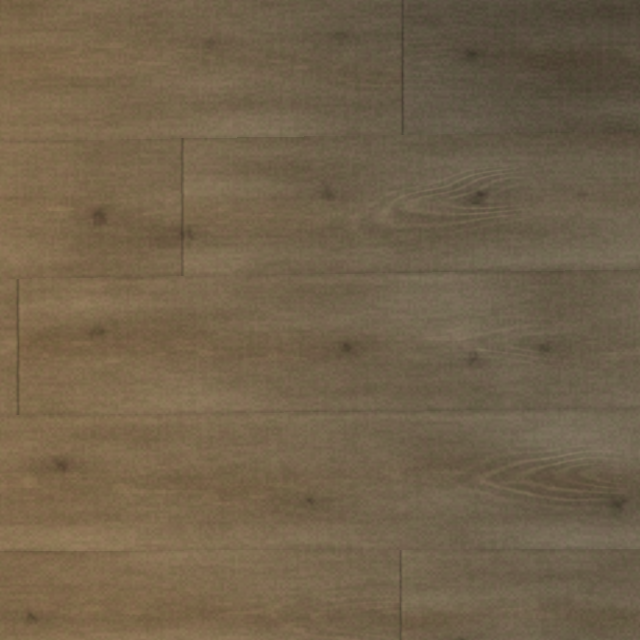
A three.js fragment shader for this texture:

```glsl
// Dull oak floor: five rows of wide planks with staggered butt joints.
// Stretched noise makes the grain, squashed rings the arched figure, and
// hashed cells the knots; a warm-to-grey light falls across the whole floor.
varying vec2 vUv;

float hash(vec2 p) {
  return fract(sin(dot(p, vec2(127.1, 311.7))) * 43758.5453);
}

float noise(vec2 p) {
  vec2 i = floor(p), f = fract(p);
  f = f * f * (3.0 - 2.0 * f);
  return mix(mix(hash(i), hash(i + vec2(1.0, 0.0)), f.x),
             mix(hash(i + vec2(0.0, 1.0)), hash(i + vec2(1.0, 1.0)), f.x), f.y);
}

float fbm(vec2 p) {
  float sum = 0.0, amp = 0.5;
  for (int i = 0; i < 4; i++) {
    sum += amp * noise(p);
    p = p * 2.03 + 17.3;
    amp *= 0.5;
  }
  return sum;
}

// Soft line of the given half width around d = 0
float line(float d, float halfWidth) {
  return exp(-d * d / (halfWidth * halfWidth));
}

// Nested arches that close toward the left, lying along the plank
float archFigure(vec2 p, float row) {
  float tipX = 0.65 + 0.4 * fract(row * 0.8);
  float odd = mod(row, 2.0);
  float bend = 0.020 * (noise(p * vec2(9.0, 28.0) + row * 7.0) - 0.5);
  float lean = 0.16 * odd * step(2.0, row) * (p.x - tipX + 0.1);
  float ring = length(vec2((p.x - tipX) * 0.19, p.y + bend - lean));
  float window = (1.0 - smoothstep(0.03, 0.065, ring))
               * (1.0 - smoothstep(tipX - 0.08, tipX + 0.04, p.x));
  float wave = 0.5 + 0.5 * sin(ring * 620.0 + 4.0 * noise(p * vec2(14.0, 50.0)));
  float patchy = 0.4 + 0.9 * noise(p * vec2(16.0, 45.0) + 8.0);
  return (wave * wave - 0.37) * window * patchy * mix(0.4, 1.0, odd);
}

// Small ragged cores inside wide, faint halos
float knots(vec2 p, float row) {
  float dark = 0.0;
  for (int k = 0; k < 5; k++) {
    vec2 id = vec2(float(k) + 3.0, row + 11.0);
    vec2 center = vec2((float(k) + 0.15 + 0.7 * hash(id)) / 5.0,
                       0.10 * (hash(id + 5.3) - 0.5));
    float strength = smoothstep(0.25, 0.9, hash(id + 2.7));
    vec2 d = (p - center) / mix(0.8, 1.3, hash(id + 9.1));
    d += 0.012 * (vec2(noise(p * 85.0), noise(p * 85.0 + 31.0)) - 0.5);
    float core = exp(-dot(d, d) / 0.00008);
    vec2 h = d * vec2(0.33, 1.0);
    dark += strength * (0.21 * core + 0.10 * exp(-dot(h, h) / 0.0003));
  }
  return dark;
}

void main() {
  vec2 uv = vUv;

  // Rows, with seams that rise a little to the right, more so higher up
  float y = uv.y - 0.015 * smoothstep(-0.05, 0.55, uv.y) * (uv.x - 0.5);
  float rowPos = (y + 0.0749) / 0.2155;
  float row = min(floor(rowPos), 4.0);
  float across = rowPos - row;
  vec2 p = vec2(uv.x, (across - 0.5) * 0.2155);

  // Staggered end joint of each row
  float s = row - 2.0;
  float joint = row < 0.5 ? 0.626 : 0.028 + 0.257 * s + 0.0435 * s * (s - 1.0);
  float rightSide = smoothstep(-0.001, 0.001, uv.x - joint);
  float plank = row * 2.0 + step(joint, uv.x);

  // Warm light at the left, grey at the right, shadow in the upper right
  vec3 warmOak = vec3(0.525, 0.434, 0.313);
  vec3 greyOak = vec3(0.430, 0.384, 0.308);
  vec3 color = mix(warmOak, greyOak, smoothstep(-0.05, 0.85, uv.x + 0.25 * (uv.y - 0.5)));
  color *= 1.0 - 0.17 * smoothstep(0.25, 0.9, uv.x) * smoothstep(0.55, 1.0, uv.y);
  color *= 1.0 - 0.08 * step(3.5, row) * rightSide;
  color *= 1.0 + 0.05 * (hash(vec2(plank, 4.0)) - 0.5);

  // Broad streaks, fine fibres and cloudy patches that brown as they darken
  vec2 g = p + vec2(plank * 3.7, plank * 1.9);
  float streak = fbm(g * vec2(3.0, 28.0)) - 0.47;
  float fibre = noise(g * vec2(40.0, 170.0)) - 0.5;
  float cloud = fbm(g * vec2(5.0, 12.0)) - 0.47;
  color *= 1.0 + vec3(0.23, 0.26, 0.31) * streak + 0.065 * fibre;
  color *= 1.0 + vec3(0.21, 0.24, 0.29) * cloud;
  color *= 1.0 + 0.17 * archFigure(p, row);

  // Brown heartwood band with short pale flecks, and the knots
  float heart = line(p.y + 0.05 * (noise(g * vec2(4.0, 1.0)) - 0.5), 0.028);
  color *= 1.0 - vec3(0.07, 0.10, 0.14) * heart * noise(g * vec2(6.0, 20.0));
  color *= 1.0 + 0.07 * heart * smoothstep(0.65, 0.9, noise(g * vec2(28.0, 105.0)));
  color *= 1.0 - knots(p, row) * vec3(1.0, 1.05, 1.05);

  // Blurred, broken long seams with a soft pale edge; the end joints are crisper
  float seamId = floor(rowPos + 0.5);
  float inside = step(seamId, 4.5);
  float seam = (rowPos - seamId) * 0.2155;
  float wear = inside * smoothstep(0.15, 0.85, noise(vec2(uv.x * 6.0, seamId * 5.0)));
  color *= 1.0 - (0.025 * inside + 0.055 * wear) * line(seam, 0.0045);
  color *= 1.0 + 0.035 * wear * line(seam + 0.010, 0.006);
  color *= 1.0 - 0.19 * line(uv.x - joint, 0.0024);
  color *= 1.0 + 0.03 * line(uv.x - joint - 0.005, 0.003);

  // Fine mottling, in tint and in brightness
  float tint = noise(uv * 125.0) - 0.5;
  float speck = noise(uv * 230.0 + 40.0) - 0.5;
  color += vec3(0.026, -0.012, 0.020) * tint + 0.042 * speck;

  gl_FragColor = vec4(color, 1.0);
}
```
